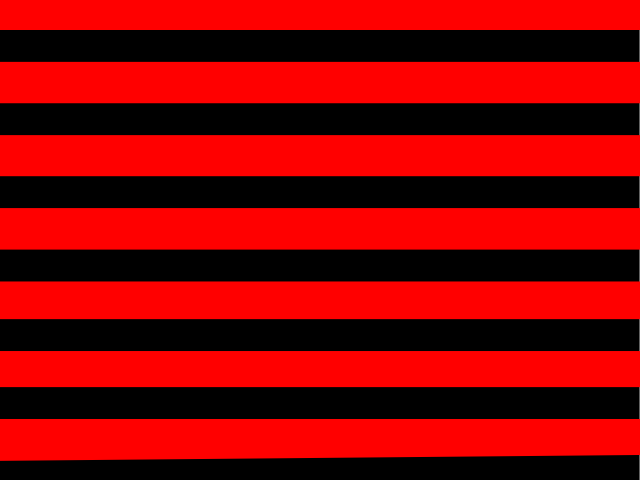
This pattern is drawn by a Shadertoy shader. Its source:

```glsl
// Seven black horizontal bands on a flat red ground, cut by a band distance function.
// A loop places them at a steady pitch plus a small drift; the lowest band tilts,
// and every band stops a hair short of the right side, leaving a pale sliver.

const int BAND_COUNT = 7;
const float FIRST_TOP = 0.0625;    // top of the first band, in canvas heights
const float PITCH = 0.1526;        // regular distance between band tops
const float BAND_HEIGHT = 0.0664;
const float LAST_TILT = -0.0122;   // rise of the lowest band across the width
const float SLIVER_WIDTH = 0.001;  // in canvas widths

const vec3 RED = vec3(1.0, 0.0, 0.0);
const vec3 BLACK = vec3(0.0);
const vec3 PALE = vec3(0.6);

// Uneven spacing: how far each band top strays from the regular pitch
const float DRIFT[BAND_COUNT] = float[](0.0, 0.0, -0.0006, -0.0003, -0.008, -0.019, -0.018);

// Signed distance to a horizontal band, negative inside
float bandDistance(float y, float top, float height) {
    return abs(y - top - 0.5 * height) - 0.5 * height;
}

// Share of a pixel covered by a shape at signed distance d
float coverage(float d, float pixel) {
    return clamp(0.5 - d / pixel, 0.0, 1.0);
}

float bandTop(int index, float x) {
    float tilt = index == BAND_COUNT - 1 ? LAST_TILT * x : 0.0;
    return FIRST_TOP + float(index) * PITCH + DRIFT[index] + tilt;
}

// Combined coverage of all bands, y measured downward from the top
float bandMask(vec2 p, float pixel) {
    float mask = 0.0;
    for (int i = 0; i < BAND_COUNT; i++) {
        float d = bandDistance(p.y, bandTop(i, p.x), BAND_HEIGHT);
        mask = max(mask, coverage(d, pixel));
    }
    return mask;
}

void mainImage(out vec4 fragColor, in vec2 fragCoord) {
    vec2 pixel = 1.0 / iResolution.xy;
    vec2 p = fragCoord * pixel;
    p.y = 1.0 - p.y;

    // Pale sliver at the right end of the bands
    float sliver = coverage(1.0 - SLIVER_WIDTH - p.x, pixel.x);
    vec3 bandColor = mix(BLACK, PALE, sliver);

    vec3 color = mix(RED, bandColor, bandMask(p, pixel.y));
    fragColor = vec4(color, 1.0);
}
```
